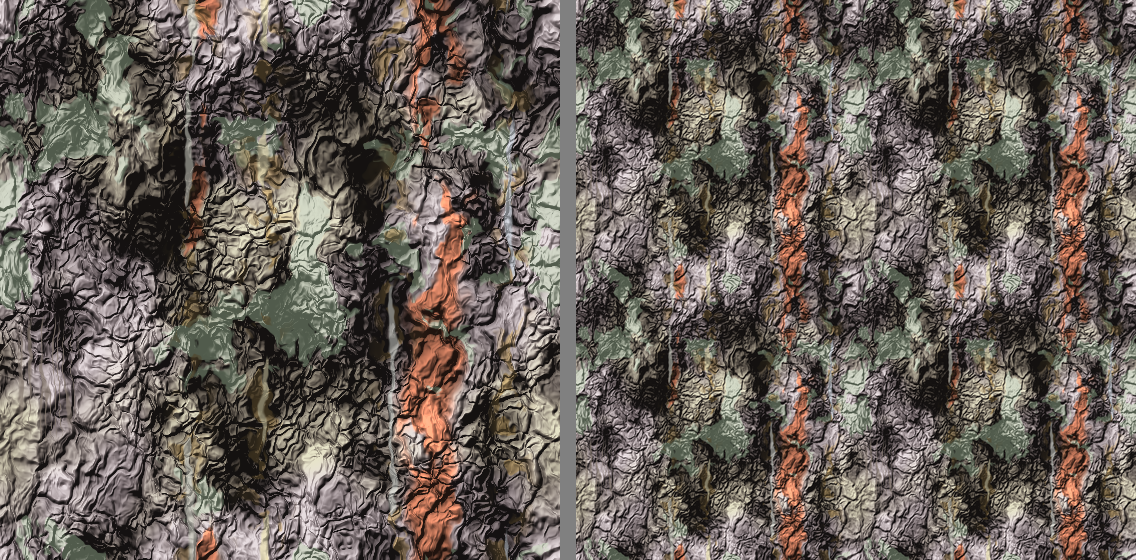
Left: one tile. Right: repeated 2 by 2.
Reproduce this texture procedurally as a Shadertoy shader.

```glsl
// Weathered tree bark: crusty vertical relief, rusty streaks, resin drips and pale lichen.
#define PLATES vec2(17.0, 12.0)
#define CRUMBS vec2(50.0, 40.0)
#define RELIEF 0.06
#define BRIGHTNESS 0.40
#define CAVITY 0.78
#define LIGHTING 0.50
#define LICHEN_LEVEL 0.165
#define RUST_WIDTH 0.046
#define DRIP_WIDTH 0.0075
#define TAU 6.2831853

float hash(vec2 p) {
    vec3 q = fract(p.xyx * 0.1031);
    q += dot(q, q.yzx + 33.33);
    return fract((q.x + q.y) * q.z);
}

vec2 wrapCell(vec2 cell, vec2 reps) { return floor(mod(cell + 0.5, reps)); }

// Smooth value noise on a wrapped lattice
float noise(vec2 p, vec2 reps, float seed) {
    vec2 i = floor(p), f = fract(p);
    f = f * f * (3.0 - 2.0 * f);
    vec2 a = wrapCell(i, reps) + seed * 17.3, b = wrapCell(i + 1.0, reps) + seed * 17.3;
    return mix(mix(hash(a), hash(vec2(b.x, a.y)), f.x),
               mix(hash(vec2(a.x, b.y)), hash(b), f.x), f.y);
}

float layered(vec2 p, vec2 reps, int octaves, float seed) {
    float sum = 0.0, total = 0.0, amp = 1.0;
    for (int i = 0; i < octaves; i++) {
        sum += amp * noise(p * reps, reps, seed + float(i));
        total += amp;
        amp *= 0.6;
        reps *= 2.0;
    }
    return sum / total;
}

// Wrapped cellular noise: x = gap to the border, y = random value of the cell
vec2 cells(vec2 p, vec2 reps) {
    p *= reps;
    vec2 base = floor(p);
    float nearest = 9.0, second = 9.0, id = 0.0;
    for (int y = -1; y <= 1; y++)
    for (int x = -1; x <= 1; x++) {
        vec2 cell = base + vec2(x, y), key = wrapCell(cell, reps);
        float d = length(cell + vec2(hash(key + 3.7), hash(key + 71.9)) - p);
        if (d < nearest) { second = nearest; nearest = d; id = hash(key + 31.3); }
        else second = min(second, d);
    }
    return vec2(second - nearest, id);
}

// Ragged displacement that breaks up every outline
vec2 warp(vec2 p) {
    vec2 reps = vec2(14.0, 11.0);
    return p + 0.075 * (vec2(layered(p, reps, 4, 20.0), layered(p, reps, 4, 30.0)) - 0.5);
}

float barkHeight(vec2 p) {
    vec2 q = warp(p);
    vec2 plate = cells(q, PLATES), crumb = cells(q, CRUMBS);
    float broken = smoothstep(0.38, 0.62, noise(p * vec2(9.0, 7.0), vec2(9.0, 7.0), 5.0));
    float plateTop = smoothstep(0.0, 0.22, plate.x), crumbTop = smoothstep(0.0, 0.3, crumb.x);
    float pits = smoothstep(0.54, 0.68, layered(q, vec2(14.0, 9.0), 3, 40.0));
    float h = 0.5 + 1.5 * (layered(q, vec2(9.0, 5.0), 6, 1.0) - 0.5);
    h += plateTop * 0.24 * (plate.y - 0.5) - 0.2 * (1.0 - plateTop);
    h += broken * (crumbTop * 0.22 * (crumb.y - 0.5) - 0.15 * (1.0 - crumbTop));
    return h - 0.3 * pits;
}

float across(float x, float center) { return abs(fract(x - center + 0.5) - 0.5); }
float band(float x, float center, float width) {
    float d = across(x, center) / width;
    return exp(-d * d);
}

void mainImage(out vec4 fragColor, in vec2 fragCoord) {
    vec2 p = fragCoord / iResolution.xy, q = warp(p);
    float x = q.x, y = p.y;

    // Relief lit from the upper left
    float e = 0.0015, h = barkHeight(p);
    vec2 slope = (vec2(barkHeight(p + vec2(e, 0.0)), barkHeight(p + vec2(0.0, e))) - h) / e;
    float light = dot(normalize(vec3(-slope * RELIEF, 1.0)), normalize(vec3(-0.5, 0.7, 0.65)));
    float furrows = band(x, 0.34, 0.05) + band(x, 0.67, 0.04) + band(x, 0.87, 0.04);
    float tone = BRIGHTNESS + CAVITY * (h - 0.38) + LIGHTING * (light - 0.5);
    tone = clamp(tone + 0.03 - 0.12 * furrows, 0.07, 0.88);

    // Grey bark, drifting between mauve and olive
    vec3 color = tone * mix(vec3(1.09, 0.96, 0.95), vec3(1.01, 1.01, 0.97), tone);
    float drift = layered(p, vec2(5.0, 4.0), 3, 50.0);
    color *= mix(vec3(1.01, 0.98, 1.03), vec3(1.01, 1.01, 0.92), smoothstep(0.35, 0.65, drift));

    // Rusty exposed wood
    float patches = layered(q, vec2(12.0, 5.0), 4, 60.0);
    float wideRust = band(x + 0.014 * sin(TAU * y), 0.78, RUST_WIDTH) * smoothstep(0.34, 0.5, patches);
    float thinRust = band(x, 0.36, 0.018) * smoothstep(0.48, 0.58, patches);
    vec3 rust = (tone + 0.03) * vec3(1.3, 0.76, 0.55);
    color = mix(color, rust, 0.9 * smoothstep(0.15, 0.65, wideRust + thinRust));

    // Lichen crusts
    float habitat = band(x, 0.0, 0.12) + 0.8 * band(x, 0.53, 0.06) + 0.5 * band(x, 0.18, 0.04);
    float growth = layered(q, vec2(9.0, 8.0), 5, 70.0) - 0.5 + 0.085 * habitat;
    vec3 lichen = mix(vec3(0.36, 0.41, 0.34), vec3(0.82, 0.85, 0.78), smoothstep(0.15, 0.7, tone));
    color = mix(color, lichen, 0.85 * smoothstep(LICHEN_LEVEL, LICHEN_LEVEL + 0.03, growth));

    // Resin drips with ochre crumbs around them
    float drips[4] = float[4](0.34, 0.47, 0.70, 0.91);
    float ochre = smoothstep(0.56, 0.64, layered(q, vec2(34.0, 26.0), 3, 80.0));
    for (int i = 0; i < 4; i++) {
        float row = float(i);
        float run = noise(vec2(row, y * 7.0), vec2(8.0, 7.0), 90.0);
        float bead = noise(vec2(row, y * 34.0), vec2(8.0, 34.0), 91.0);
        float d = across(mix(p.x, x, 0.45), drips[i]);
        float width = DRIP_WIDTH * (0.25 + bead) * smoothstep(0.42, 0.65, run);
        float drip = (1.0 - smoothstep(width * 0.6, width + 0.002, d)) * smoothstep(0.0, 0.002, width);
        vec3 resin = mix(vec3(0.80, 0.76, 0.60), vec3(0.78, 0.81, 0.87), hash(vec2(row, 4.0)));
        color = mix(color, (0.4 + tone) * vec3(0.68, 0.55, 0.32), 0.65 * ochre * band(x, drips[i], 0.03));
        color = mix(color, resin * (0.65 + 0.6 * tone), 0.85 * drip);
    }

    // Tuft of hanging fibres
    float tuft = band(p.x, 0.085, 0.05) * smoothstep(0.17, 0.3, y) * (1.0 - smoothstep(0.38, 0.46, y));
    float strand = noise(vec2(mix(p.x, x, 0.35) * 110.0, y * 5.0), vec2(110.0, 5.0), 95.0);
    strand = 1.0 - smoothstep(0.03, 0.13, abs(strand - 0.5));
    color = mix(color, vec3(0.53, 0.48, 0.44), 0.75 * strand * smoothstep(0.1, 0.5, tuft));

    fragColor = vec4(clamp(color, 0.0, 1.0), 1.0);
}
```
